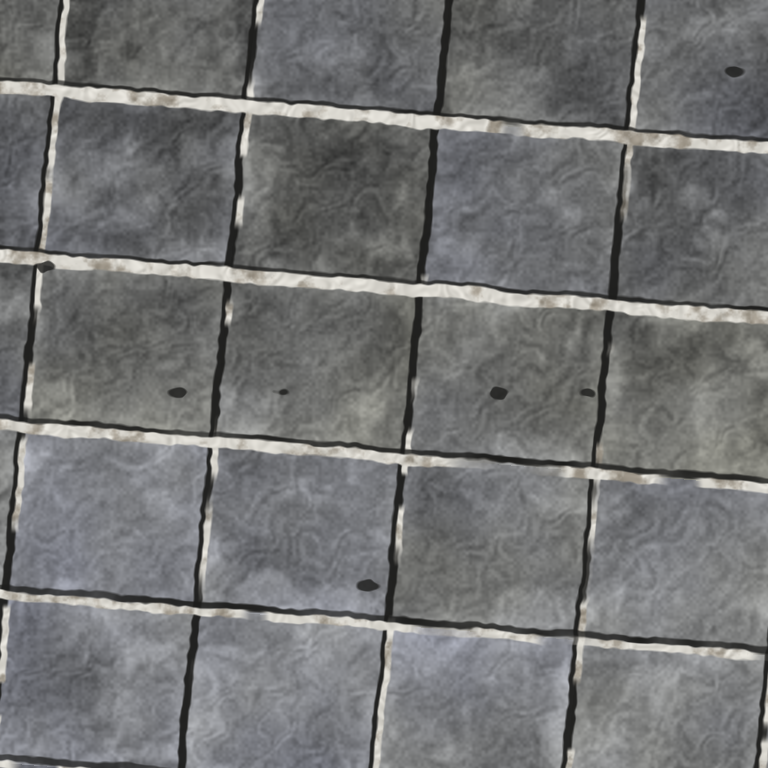
This texture is drawn by a three.js fragment shader. Its source:

```glsl
// Weathered grey stone paving: a slightly turned and sheared grid of tiles.
// Mottled noise shades each stone; dark grooves and broken pale mortar,
// both wobbled and worn by noise, fill the joints between them.

varying vec2 vUv;

const vec2 GRID_ORIGIN = vec2(0.548, 0.624);
const vec2 TILE_ACROSS = vec2(0.2487, -0.0202);
const vec2 TILE_UP = vec2(0.0215, 0.2188);
const float SOFT = 0.0018;

const vec3 GROOVE = vec3(0.11, 0.11, 0.105);
const vec3 MORTAR = vec3(0.85, 0.84, 0.81);
const vec3 MORTAR_DIRT = vec3(0.60, 0.57, 0.52);
const vec3 BLUE_TINT = vec3(0.97, 0.99, 1.07);
const vec3 OLIVE_TINT = vec3(1.02, 1.02, 0.96);

float hash(vec2 p) {
  return fract(sin(dot(p, vec2(127.1, 311.7))) * 43758.5);
}

float noise(vec2 p) {
  vec2 i = floor(p);
  vec2 f = fract(p);
  f = f * f * (3.0 - 2.0 * f);
  return mix(mix(hash(i), hash(i + vec2(1.0, 0.0)), f.x),
             mix(hash(i + vec2(0.0, 1.0)), hash(i + vec2(1.0)), f.x), f.y);
}

float fbm(vec2 p) {
  float sum = 0.0;
  float amp = 0.5;
  for (int i = 0; i < 4; i++) {
    sum += amp * noise(p);
    p = p * 2.03 + 17.3;
    amp *= 0.5;
  }
  return sum / 0.9375;
}

// Solve p = u * TILE_ACROSS + v * TILE_UP for (u, v).
vec2 toGrid(vec2 p) {
  vec2 a = TILE_ACROSS;
  vec2 b = TILE_UP;
  return vec2(p.x * b.y - p.y * b.x, a.x * p.y - a.y * p.x) / (a.x * b.y - a.y * b.x);
}

float band(float d, float halfWidth) {
  return 1.0 - smoothstep(halfWidth - SOFT, halfWidth + SOFT, abs(d));
}

// Patchy presence of a material; amount 0 is bare, 1 is nearly full.
float coverage(vec2 p, float amount) {
  return smoothstep(-0.04, 0.14, amount - noise(p));
}

// Fine wrinkled relief, lit from the upper left.
float relief(vec2 p) {
  vec2 q = p * 85.0 + 3.0 * vec2(noise(p * 38.0), noise(p * 38.0 + 9.7));
  return noise(q) - noise(q + vec2(-0.45, 0.45));
}

vec3 stoneColor(vec2 p, vec2 id, float edge) {
  float shade = mix(0.49, 0.345, smoothstep(0.1, 0.85, p.y));
  shade += 0.05 * (hash(id + 3.1) - 0.5);
  shade += 0.24 * (fbm(p * 9.0 + id * 7.0) - 0.5);
  shade += 0.10 * smoothstep(0.55, 0.75, fbm(p * 15.0 + id * 3.1));
  shade += 0.11 * relief(p) + 0.07 * (noise(p * 240.0) - 0.5);
  // Pale rubbed rim
  shade += 0.09 * (1.0 - smoothstep(0.008, 0.032, edge)) * noise(p * 25.0);
  float warmth = 0.6 * hash(id + 8.4) + 0.9 * fbm(p * 5.0 + id) - 0.25;
  return shade * mix(BLUE_TINT, OLIVE_TINT, clamp(warmth, 0.0, 1.0));
}

vec3 mortarColor(vec2 p) {
  float dirt = smoothstep(0.45, 0.8, fbm(p * 45.0));
  return mix(MORTAR, MORTAR_DIRT, dirt) + 0.14 * relief(p * 1.3);
}

// Occasional dark chips, one candidate per scatter cell.
float chips(vec2 p) {
  vec2 cell = floor(p * 7.0);
  vec2 center = 0.25 + 0.5 * vec2(hash(cell), hash(cell + 5.3));
  vec2 d = (fract(p * 7.0) - center) / 7.0;
  float radius = 0.004 + 0.006 * hash(cell + 2.7);
  float size = length(d * vec2(0.7, 1.2)) + 0.006 * (noise(p * 110.0) - 0.5);
  return step(0.88, hash(cell + 11.9)) * band(size, radius);
}

void main() {
  vec2 p = vUv;
  vec2 grid = toGrid(p - GRID_ORIGIN);
  vec2 joint = floor(grid + 0.5);
  vec2 spacing = vec2(length(TILE_ACROSS), length(TILE_UP));

  // Signed distances to the nearest upright and level joint
  vec2 wobble = vec2(noise(p * 24.0), noise(p * 24.0 + 31.0)) - 0.5;
  vec2 ripple = vec2(noise(p * 95.0), noise(p * 95.0 + 47.0)) - 0.5;
  vec2 d = (grid - joint) * spacing + 0.004 * wobble + 0.003 * ripple;
  vec3 color = stoneColor(p, floor(grid), min(abs(d.x), abs(d.y)));
  vec3 mortar = mortarColor(p);

  // Upright joints: open groove, with mortar clinging to its right side
  float fill = 0.27 + 0.27 * min(abs(joint.x + 0.3), 1.5);
  fill += 0.35 * (hash(vec2(joint.x, floor(grid.y))) - 0.5);
  float sideMortar = coverage(vec2(joint.x * 5.3, p.y * 22.0), fill);
  color = mix(color, GROOVE, 0.95 * band(d.x + 0.001, 0.0052));
  color = mix(color, mortar, sideMortar * band(d.x - 0.004, 0.0043));

  // Level joints: broad mortar bed below a thin shadowed groove
  float height = smoothstep(0.15, 0.7, p.y);
  float bed = coverage(vec2(p.x * 18.0, joint.y * 7.7), mix(0.72, 1.02, height));
  float bedWidth = mix(0.0055, 0.0085, height) + 0.002 * wobble.x;
  color = mix(color, GROOVE, mix(0.6, 1.0, noise(p * 30.0)) * band(d.y - 0.007, 0.0045));
  color = mix(color, mortar, bed * band(d.y + 0.002, bedWidth));

  color = mix(color, GROOVE, 0.8 * chips(p));
  gl_FragColor = vec4(clamp(color, 0.0, 1.0), 1.0);
}
```
